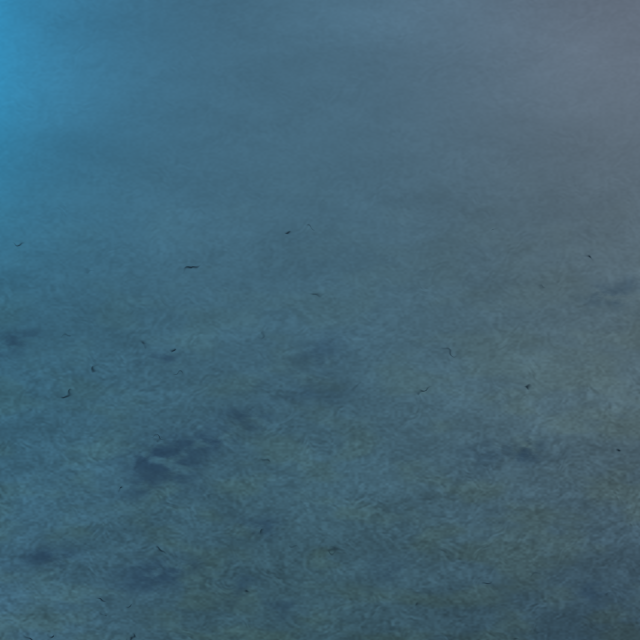
Write a three.js fragment shader that draws this texture.

```glsl
varying vec2 vUv;

const vec3 TOP_LEFT = vec3(0.22, 0.46, 0.60);
const vec3 TOP_MID = vec3(0.285, 0.425, 0.51);
const vec3 TOP_RIGHT = vec3(0.405, 0.45, 0.51);
const vec3 MID_LEFT = vec3(0.22, 0.39, 0.475);
const vec3 MID_MID = vec3(0.255, 0.39, 0.46);
const vec3 MID_RIGHT = vec3(0.325, 0.41, 0.45);
const vec3 LOW_LEFT = vec3(0.24, 0.37, 0.445);
const vec3 LOW_MID = vec3(0.22, 0.335, 0.38);
const vec3 LOW_RIGHT = vec3(0.195, 0.285, 0.345);
const vec3 GLOW = vec3(-0.02, 0.09, 0.125);
const vec3 OLIVE_TINT = vec3(0.012, 0.006, -0.022);
const vec3 STAIN = vec3(0.13, 0.215, 0.31);
const vec3 FLECK = vec3(0.06, 0.11, 0.15);

const float CLOUD_CONTRAST = 0.16;
const float MOTTLE_CONTRAST = 0.20;
const float STROKE_CONTRAST = 0.12;
const float GRAIN_CONTRAST = 0.10;
const float STAIN_STRENGTH = 0.65;
const float FLECK_STRENGTH = 0.75;
const int STAIN_COUNT = 18;
const int FLECK_COUNT = 44;

float hash(vec2 p) {
  vec3 q = fract(vec3(p.xyx) * 0.1031);
  q += dot(q, q.yzx + 33.33);
  return fract((q.x + q.y) * q.z);
}

float noise(vec2 p) {
  vec2 i = floor(p);
  vec2 f = fract(p);
  f = f * f * (3.0 - 2.0 * f);
  return mix(mix(hash(i), hash(i + vec2(1.0, 0.0)), f.x),
             mix(hash(i + vec2(0.0, 1.0)), hash(i + vec2(1.0)), f.x), f.y);
}

float fbm(vec2 p) {
  float sum = 0.0;
  float amplitude = 0.5;
  for (int i = 0; i < 5; i++) {
    sum += amplitude * noise(p);
    p = mat2(1.6, 0.5, -0.5, 1.9) * p + 17.3;
    amplitude *= 0.5;
  }
  return sum;
}

vec2 rotate(vec2 p, float angle) {
  float c = cos(angle);
  float s = sin(angle);
  return vec2(c * p.x + s * p.y, c * p.y - s * p.x);
}

// Smooth blend of three colours along one axis
vec3 blend3(vec3 a, vec3 b, vec3 c, float t) {
  return mix(mix(a, b, smoothstep(-0.1, 0.5, t)), c, smoothstep(0.4, 1.05, t));
}

vec3 baseColor(vec2 p) {
  vec3 low = blend3(LOW_LEFT, LOW_MID, LOW_RIGHT, p.x);
  vec3 mid = blend3(MID_LEFT, MID_MID, MID_RIGHT, p.x);
  vec3 top = blend3(TOP_LEFT, TOP_MID, TOP_RIGHT, p.x);
  float glow = exp(-p.x * 9.0) * smoothstep(0.45, 0.9, p.y);
  return blend3(low, mid, top, p.y) + GLOW * glow;
}

// Short crossed strokes, broken up so that they do not run together
float strokes(vec2 p) {
  vec2 warped = p + 0.015 * vec2(noise(p * 45.0), noise(p * 45.0 + 40.0));
  float rising = noise(rotate(warped, 0.5) * vec2(110.0, 210.0));
  float falling = noise(rotate(warped, -0.5) * vec2(120.0, 220.0) + 60.0);
  float stroke = mix(rising, falling, smoothstep(0.4, 0.6, noise(p * 28.0)));
  return (stroke - 0.5) * mix(0.3, 1.5, noise(p * vec2(24.0, 36.0) + 11.0));
}

// Ragged soft blots, mostly in the lower half
float stains(vec2 p) {
  vec2 ragged = p + 0.06 * (vec2(fbm(p * 20.0), fbm(p * 20.0 + 31.0)) - 0.5);
  float cover = 0.0;
  for (int i = 0; i < STAIN_COUNT; i++) {
    float id = float(i) + 1.0;
    vec2 center = vec2(hash(vec2(id, 3.7)), 0.55 * hash(vec2(id, 9.1)));
    float size = mix(0.013, 0.042, hash(vec2(id, 5.3)));
    vec2 d = rotate(ragged - center, 0.15) / (size * vec2(1.6, 0.7));
    cover += exp(-dot(d, d)) * mix(0.3, 1.0, hash(vec2(id, 7.9)));
  }
  return min(cover, 1.0) * smoothstep(0.15, 0.65, fbm(p * vec2(45.0, 75.0)));
}

// Tiny dark scratches and specks
float flecks(vec2 p) {
  vec2 bent = p + 0.012 * (vec2(noise(p * 110.0), noise(p * 110.0 + 50.0)) - 0.5);
  float cover = 0.0;
  for (int i = 0; i < FLECK_COUNT; i++) {
    float id = float(i) + 101.0;
    float height = hash(vec2(id, 2.3));
    vec2 center = vec2(hash(vec2(id, 6.1)), 0.65 * height * height);
    vec2 d = rotate(bent - center, 1.2 * hash(vec2(id, 4.9)) - 0.6);
    d /= vec2(mix(0.002, 0.009, hash(vec2(id, 8.7))), 0.0019);
    cover = max(cover, exp(-dot(d, d)) * mix(0.15, 1.0, hash(vec2(id, 1.9))));
  }
  return cover;
}

void main() {
  vec2 p = vUv;
  float wear = 1.0 - smoothstep(0.1, 0.85, p.y);
  vec3 color = baseColor(p);

  // Broad clouding, mottling and patches of olive
  float clouds = fbm(p * vec2(3.5, 8.0) + 5.0) - 0.48;
  float mottling = fbm(rotate(p, 0.1) * vec2(16.0, 34.0)) - 0.48;
  color *= 1.0 + CLOUD_CONTRAST * clouds + MOTTLE_CONTRAST * mottling * mix(0.25, 1.2, wear);
  color += OLIVE_TINT * smoothstep(0.4, 0.7, fbm(p * vec2(16.0, 30.0) + 70.0)) * wear;

  // Strokes and fine surface grain
  float grain = noise(p * vec2(210.0, 300.0) + 23.0) - 0.5;
  color *= 1.0 + (STROKE_CONTRAST * strokes(p) + GRAIN_CONTRAST * grain) * mix(0.3, 1.4, wear);

  color = mix(color, STAIN, STAIN_STRENGTH * stains(p));
  color = mix(color, FLECK, FLECK_STRENGTH * flecks(p));
  gl_FragColor = vec4(color, 1.0);
}
```
